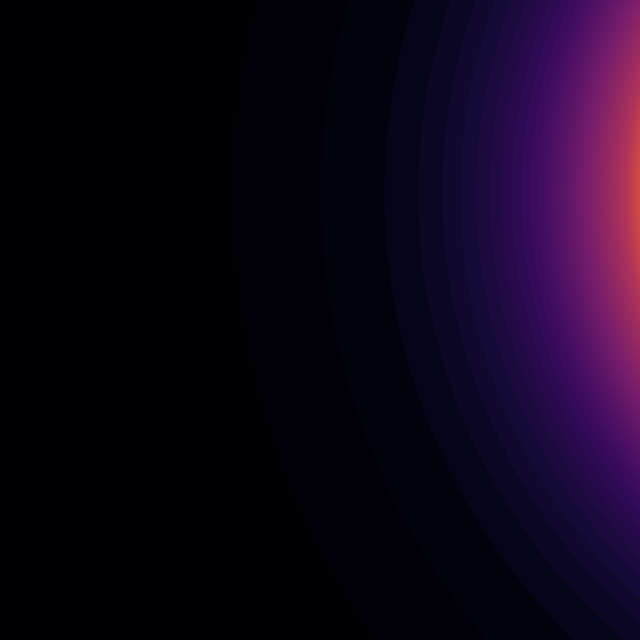
This background is drawn by a WebGL 1 fragment shader. Its source:

```glsl
precision highp float;

uniform vec2 u_resolution;

#define GLOW_CENTER vec2(1.575, 0.699)
#define GLOW_PEAK 3.0
#define GLOW_SPREAD 0.207
#define BAND_COUNT 52.0
#define BAND_OFFSET 0.4
#define HALO_EDGE 0.0025
#define BAND_FADE_START 0.16
#define BAND_FADE_END 0.34

// Blends in the next colour stop as heat goes from lo to hi.
vec3 addStop(vec3 base, vec3 next, float lo, float hi, float heat) {
  return mix(base, next, clamp((heat - lo) / (hi - lo), 0.0, 1.0));
}

// Near-black through indigo and plum to ember orange.
vec3 heatColor(float heat) {
  vec3 color = vec3(0.004, 0.0, 0.030);
  color = addStop(color, vec3(0.005, 0.006, 0.055), 0.002, 0.021, heat);
  color = addStop(color, vec3(0.035, 0.020, 0.120), 0.021, 0.052, heat);
  color = addStop(color, vec3(0.080, 0.040, 0.210), 0.052, 0.095, heat);
  color = addStop(color, vec3(0.220, 0.040, 0.370), 0.095, 0.205, heat);
  color = addStop(color, vec3(0.460, 0.110, 0.420), 0.205, 0.360, heat);
  color = addStop(color, vec3(0.690, 0.200, 0.350), 0.360, 0.530, heat);
  return addStop(color, vec3(0.830, 0.300, 0.250), 0.530, 0.610, heat);
}

// Steps the heat into bands whose edges are softened over the given width.
float bandedHeat(float heat, float edgeWidth) {
  float level = heat * BAND_COUNT + BAND_OFFSET;
  float edge = smoothstep(1.0 - edgeWidth, 1.0, fract(level));
  return (floor(level) + edge + 0.5 - BAND_OFFSET) / BAND_COUNT;
}

void main() {
  vec2 uv = gl_FragCoord.xy / u_resolution;
  float pixel = 1.0 / min(u_resolution.x, u_resolution.y);

  // Gaussian glow centred beyond the right edge.
  float radius = distance(uv, GLOW_CENTER);
  float heat = GLOW_PEAK * exp(-radius * radius / GLOW_SPREAD);
  float heatPerPixel = heat * 2.0 * radius / GLOW_SPREAD * pixel;

  // Bands outside, smooth gradient near the glow.
  float edgeWidth = clamp(heatPerPixel * BAND_COUNT, 0.0001, 1.0);
  float smoothness = smoothstep(BAND_FADE_START, BAND_FADE_END, heat);
  vec3 color = heatColor(mix(bandedHeat(heat, edgeWidth), heat, smoothness));

  // Darkest region beyond the outermost halo.
  float halo = smoothstep(HALO_EDGE - heatPerPixel, HALO_EDGE + heatPerPixel, heat);
  color = mix(vec3(0.0, 0.0, 0.012), color, halo);

  gl_FragColor = vec4(color, 1.0);
}
```
